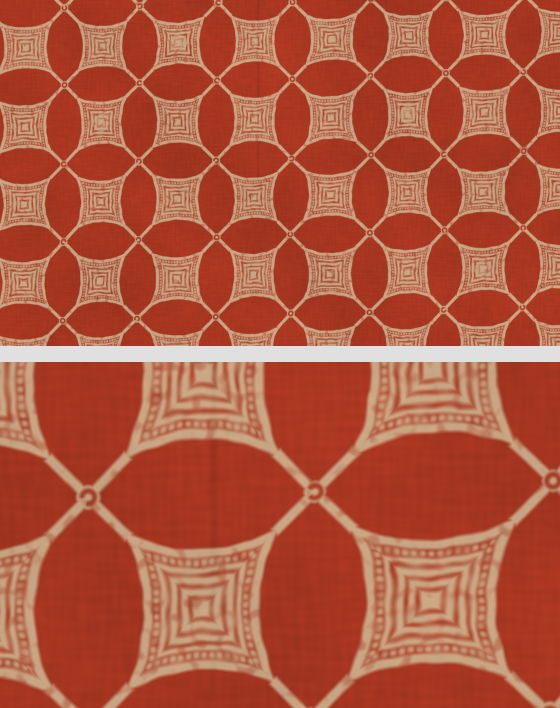
Top, the full canvas; bottom, a detail of the centre.
Give the GLSL for this pattern, as a WebGL 1 fragment shader.

```glsl
precision highp float;
uniform vec2 u_resolution;

const vec3 RED = vec3(0.65, 0.21, 0.13);
const vec3 CREAM = vec3(0.79, 0.665, 0.525);
const vec2 CELL = vec2(0.1367, 0.1396);     // repeat size, in canvas widths
const vec2 FIRST_NODE = vec2(0.112, 0.045);
const vec2 SKEW = vec2(0.007, 0.0286);      // lean of columns, rise of rows
const vec2 BLOCK_SHIFT = vec2(0.012, -0.008); // uneven spacing of alternate repeats
const float PETAL_RADIUS = 0.735;           // lengths below are in repeats
const float NECK_HALF = 0.021;
const float OUTLINE = 0.038;
const float BAND_END = 0.082;
const float DOT_STEP = 0.036;
const float DOT_RADIUS = 0.012;
const float SQUARE_STEP = 0.05;
const float SQUARE_HALF = 0.0105;
const float NODE_RADIUS = 0.051;
const float SOFTNESS = 0.011;
const float CREASE_X = 0.461;
const float PI = 3.14159265;

float hash(vec2 p) {
  vec3 q = fract(p.xyx * vec3(0.1031, 0.1030, 0.0973));
  q += dot(q, q.yzx + 33.33);
  return fract((q.x + q.y) * q.z);
}

vec2 gradient(vec2 p) {
  float a = 2.0 * PI * hash(p);
  return vec2(cos(a), sin(a));
}

float noise(vec2 p) {
  vec2 i = floor(p), f = p - i;
  vec2 u = f * f * f * (f * (f * 6.0 - 15.0) + 10.0);
  vec2 x = vec2(1.0, 0.0), y = vec2(0.0, 1.0);
  float low = mix(dot(gradient(i), f), dot(gradient(i + x), f - x), u.x);
  float high = mix(dot(gradient(i + y), f - y), dot(gradient(i + 1.0), f - 1.0), u.x);
  return mix(low, high, u.y);
}

float fill(float d) {
  float w = max(SOFTNESS, 0.75 / (CELL.x * u_resolution.x));
  return 1.0 - smoothstep(-w, w, d);
}

float smoothMin(float a, float b, float k) {
  float h = max(k - abs(a - b), 0.0) / k;
  return min(a, b) - 0.25 * h * h * k;
}

// Node lattice with whole numbers at the rings
vec2 lattice(vec2 p) {
  vec2 q = p - FIRST_NODE;
  q = (q - SKEW * q.yx) / CELL;
  q += BLOCK_SHIFT * (1.0 - cos(PI * q));
  return q + 0.03 * vec2(noise(q * 0.8 + 7.0), noise(q * 0.8 + 31.0));
}

// Red detail inside a concave square; depth is measured from its edge
float ornament(vec2 c, float depth, vec2 id, vec2 q) {
  float age = hash(id + 17.0);
  vec2 a = abs(c);
  float band = fill(max(OUTLINE - depth, depth - BAND_END));
  float along = a.x > a.y ? c.y : c.x;
  along = (fract(along / DOT_STEP + age) - 0.5) * DOT_STEP;
  float across = depth - 0.5 * (OUTLINE + BAND_END);
  band *= 1.0 - 0.85 * fill(length(vec2(along, across)) - DOT_RADIUS);

  float size = 1.0 - PETAL_RADIUS - depth + 0.01 * noise(q * 11.0 + age * 40.0);
  float line = abs(fract(size / SQUARE_STEP + 0.5) - 0.5) * SQUARE_STEP;
  float squares = fill(line - SQUARE_HALF) * step(0.5 * SQUARE_STEP, size);
  squares *= step(size, 3.5 * SQUARE_STEP);
  float blot = 0.6 * step(0.88, age) * fill(length(c) - 0.11);
  float patchy = 0.85 + 0.6 * noise(q * 13.0 + 5.0);
  return clamp((band + squares * (1.0 - blot)) * patchy * (0.8 + 0.2 * age), 0.0, 1.0);
}

// x: cream disc, y: red ring left open on one side
vec2 nodeRing(vec2 q) {
  vec2 id = floor(q + 0.5), n = q - id;
  float d = length(n);
  float open = smoothstep(0.7, 0.95, dot(n, gradient(id + 53.0)) / max(d, 0.001));
  float ring = fill(abs(d - 0.027) - 0.011) * (1.0 - 0.8 * open * step(0.4, hash(id)));
  return vec2(fill(d - NODE_RADIUS - 0.008 * (hash(id + 3.0) - 0.5)), ring);
}

// Dyed cloth: broad fading, threads and a fold
vec3 cloth(vec2 p) {
  float tone = 1.0 + 0.07 * noise(p * 5.0 + 2.0) + 0.05 * noise(p * 17.0);
  tone += 0.05 * noise(p * vec2(40.0, 260.0)) + 0.05 * noise(p * vec2(260.0, 40.0));
  float fold = exp(-pow((p.x - CREASE_X) / 0.0025, 2.0));
  tone -= 0.09 * fold * smoothstep(0.15, 0.4, p.y);
  return RED * tone;
}

void main() {
  vec2 p = gl_FragCoord.xy / u_resolution.x;
  vec2 q = lattice(p);
  vec2 id = floor(q), c = q - id - 0.5, a = abs(c);

  // Concave square between four petals, joined to the nodes by necks
  float reach = min(length(a - vec2(1.0, 0.0)), length(a - vec2(0.0, 1.0)));
  float depth = reach - PETAL_RADIUS + 0.012 * noise(q * 9.0);
  float neck = max(abs(a.x - a.y) * 0.7071 - NECK_HALF, 0.66 - a.x - a.y);
  float cream = fill(smoothMin(-depth, neck, 0.02));
  cream *= 1.0 - 0.85 * ornament(c, depth, id, q);

  vec2 node = nodeRing(q);
  cream = max(cream, node.x) * (1.0 - 0.9 * node.y);
  cream *= 0.97 - 0.35 * smoothstep(0.05, 0.5, noise(q * 16.0 + 90.0));

  vec3 ground = cloth(p);
  gl_FragColor = vec4(mix(ground, CREAM * (0.6 + 0.4 * ground.r / RED.r), cream), 1.0);
}
```
